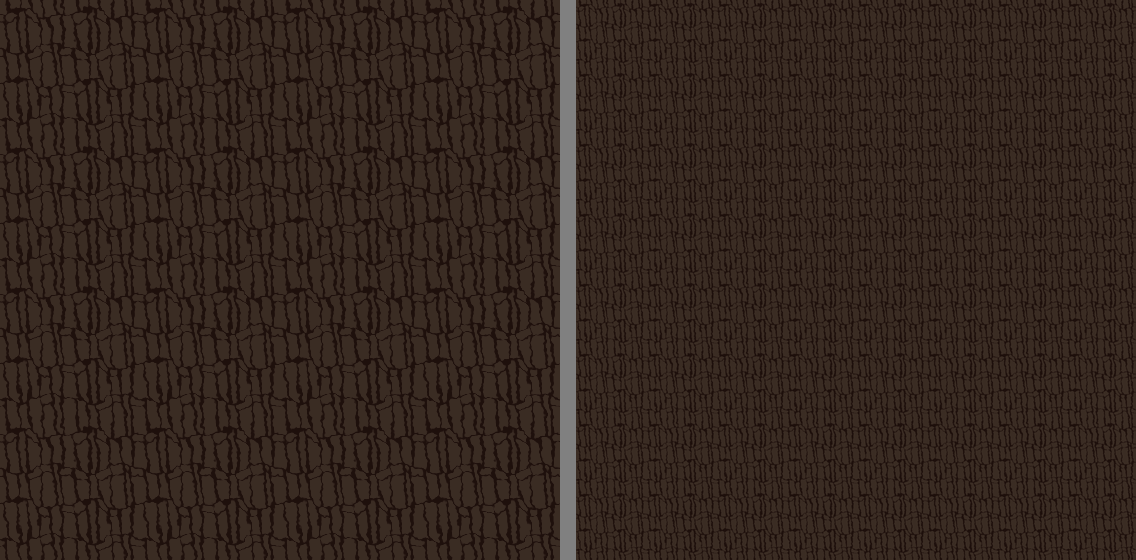
Left, the tile; right, the same tile 2 across and 2 down.
Write a WebGL 2 fragment shader that draws this texture.

```glsl
#version 300 es
precision highp float;

uniform vec2 u_resolution;
out vec4 fragColor;

// One unit is the mean plate width; a tile spans 12 x 12 units.
const float UNITS = 48.0;              // plate widths across the canvas
const float ROW_HEIGHT = 3.0;
const float ROW_PHASE = 0.375;
const vec2 TILE = vec2(12.0, 4.0);     // columns and rows per tile
const vec2 HALF_TILE = vec2(6.0, 2.0); // near-repeat inside the tile
const float VARIATION = 0.3;           // difference between near-repeats
const float WALL_HALF_WIDTH = 0.105;
const float SEAM_HALF_WIDTH = 0.05;
const float WALL_JITTER = 0.55;
const float LEAN = -0.3;
const float LEAN_SPREAD = 0.7;
const float TAPER = 2.2;
const float SEAM_WAVE = 0.32;
const float BEND = 0.28;
const float ROUGHNESS = 0.17;
const float CORNER_ROUNDING = 0.22;
const float CROSS_CHANCE = 0.3;
const float KNOT_COLUMN = 1.5;
const float KNOT_RADIUS = 0.36;
const vec3 PLATE = vec3(0.228, 0.171, 0.139);
const vec3 CRACK = vec3(0.118, 0.062, 0.047);

float hash(vec2 cell, float seed) {
    vec3 q = fract(vec3(cell, seed) * 0.1031);
    q += dot(q, q.zyx + 31.32);
    return fract((q.x + q.y) * q.z);
}

// Random value that nearly repeats every half tile and fully every tile.
float vary(vec2 cell, float seed) {
    float shared_ = hash(mod(cell, HALF_TILE), seed);
    float own = hash(mod(cell, TILE), seed + 50.0);
    return mix(shared_, own, VARIATION);
}

float cornerSlope(vec2 cell, vec2 offset, vec2 period, float seed) {
    float angle = 6.28318 * hash(mod(cell, period), seed);
    return dot(vec2(cos(angle), sin(angle)), offset);
}

// Gradient noise wrapping at the given period.
float noise(vec2 p, vec2 period, float seed) {
    vec2 c = floor(p), f = fract(p);
    vec2 s = f * f * f * (f * (f * 6.0 - 15.0) + 10.0);
    vec2 e = vec2(1.0, 0.0);
    float low = mix(cornerSlope(c, f, period, seed),
                    cornerSlope(c + e, f - e, period, seed), s.x);
    float high = mix(cornerSlope(c + e.yx, f - e.yx, period, seed),
                     cornerSlope(c + e.xx, f - e.xx, period, seed), s.x);
    return mix(low, high, s.y);
}

vec2 noise2(vec2 p, float period, float seed) {
    return vec2(noise(p, vec2(period), seed), noise(p, vec2(period), seed + 7.0));
}

float smoothMin(float a, float b, float k) {
    float h = max(k - abs(a - b), 0.0) / k;
    return min(a, b) - 0.25 * h * h * k;
}

// Signed distance to the cracks, negative inside them.
float crackDistance(vec2 p) {
    // Bent and ragged outlines
    p += BEND * noise2(p, 12.0, 3.0) + ROUGHNESS * noise2(p * 3.0, 36.0, 21.0);

    // Wavy seams between rows
    float wave = noise(p * vec2(0.5, 1.0 / ROW_HEIGHT), HALF_TILE * vec2(0.5, 1.0), 35.0);
    float y = p.y / ROW_HEIGHT + ROW_PHASE + SEAM_WAVE * wave;
    float row = floor(y), f = y - row;
    float seamWidth = SEAM_HALF_WIDTH * (1.0 + noise(p, vec2(12.0), 41.0));
    float seam = min(f, 1.0 - f) * ROW_HEIGHT - seamWidth;

    // Leaning, tapering walls between plates
    float wall = 10.0;
    float column = floor(p.x);
    float plate = column - 2.0;
    for (int i = -2; i <= 2; i++) {
        vec2 cell = vec2(column + float(i), row);
        float lean = LEAN + LEAN_SPREAD * (vary(cell, 2.0) - 0.5);
        float x = cell.x + 0.5 + WALL_JITTER * (vary(cell, 1.0) - 0.5) + lean * (f - 0.5);
        float taper = 1.0 + TAPER * (vary(cell, 4.0) - 0.5) * (2.0 * f - 1.0);
        float halfWidth = WALL_HALF_WIDTH * mix(0.6, 1.4, vary(cell, 5.0)) * taper;
        wall = min(wall, abs(p.x - x) - halfWidth);
        if (p.x > x) plate = cell.x;
    }

    // Thin cross cracks cutting small end pieces from some plates
    vec2 plateCell = vec2(plate, row);
    float crossing = abs(f - mix(0.65, 0.8, vary(plateCell, 8.0))) * ROW_HEIGHT - SEAM_HALF_WIDTH;
    if (vary(plateCell, 9.0) < CROSS_CHANCE) seam = min(seam, crossing);

    // Dark knots on every second seam
    vec2 knot = vec2(mod(p.x - KNOT_COLUMN + 3.0, 6.0) - 3.0,
                     (y - 2.0 * round(0.5 * y)) * ROW_HEIGHT);
    float knotSize = KNOT_RADIUS * (1.0 + noise(p * 0.5, vec2(6.0), 17.0));
    float knots = length(knot * vec2(0.85, 1.1)) - knotSize;

    float d = smoothMin(wall, seam, CORNER_ROUNDING);
    return smoothMin(d, knots, CORNER_ROUNDING);
}

void main() {
    vec2 p = gl_FragCoord.xy / u_resolution * UNITS;
    float edge = 0.6 * UNITS / min(u_resolution.x, u_resolution.y);
    float plateMask = smoothstep(-edge, edge, crackDistance(p));
    fragColor = vec4(mix(CRACK, PLATE, plateMask), 1.0);
}
```
